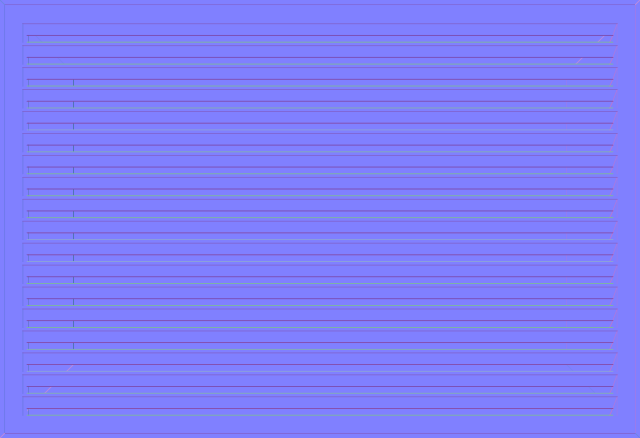
This texture map is drawn by a Shadertoy shader. Its source:

```glsl
// Tangent-space normal map of a louvred vent: eighteen long slats in a bevelled frame.
// Thin tinted strokes mark each change of slope on a flat base; one slat is drawn
// in its own cell and repeated downwards, with a mitred inner frame seen in the slots.

const vec3 FLAT_BLUE   = vec3(0.50, 0.50, 1.00);
const vec3 CREST       = vec3(0.50, 0.39, 0.81);
const vec3 SLOT_MAROON = vec3(0.50, 0.28, 0.65);
const vec3 LIP_GREEN   = vec3(0.49, 0.74, 0.58);
const vec3 LIP_PALE    = vec3(0.56, 0.65, 0.83);
const vec3 EDGE_LEFT   = vec3(0.38, 0.46, 0.85);
const vec3 EDGE_RIGHT  = vec3(0.74, 0.46, 0.82);
const vec3 POST_TEAL   = vec3(0.28, 0.44, 0.66);

// All lengths are fractions of the canvas height, measured from the top left.
const float SLATS = 18.0;
const float PITCH = 0.0501;
const float FIRST_SLAT = 0.0542;
const float SLOT_TOP = 0.0266;
const float SLOT_BOTTOM = 0.0420;
const float SLAT_INSET = 0.0523;
const float SLOT_INSET = 0.0620;
const float BEVEL = 0.0105;
const float INNER_FRAME = 0.1680;
const float LINE_WIDTH = 0.0019;

float hash(float n) {
    return fract(sin(n * 12.9898) * 43758.5453);
}

// Share of a pixel covered by a stroke whose centre lies at distance d.
float strokeCoverage(float d, float width, float pixel) {
    float low = max(d - 0.5 * pixel, -0.5 * width);
    float high = min(d + 0.5 * pixel, 0.5 * width);
    return clamp((high - low) / pixel, 0.0, 1.0);
}

float segmentStroke(vec2 p, vec2 a, vec2 b, float pixel) {
    vec2 ap = p - a, ab = b - a;
    float t = clamp(dot(ap, ab) / dot(ab, ab), 0.0, 1.0);
    return strokeCoverage(length(ap - ab * t), LINE_WIDTH, pixel);
}

float band(float v, float low, float high, float pixel) {
    return clamp((v - low) / pixel + 0.5, 0.0, 1.0)
         * clamp((high - v) / pixel + 0.5, 0.0, 1.0);
}

// Outer bevel: four straight folds.
vec3 drawBevel(vec3 col, vec2 p, vec2 size, float pixel) {
    vec2 a = vec2(BEVEL), b = size - BEVEL;
    col = mix(col, EDGE_LEFT, 0.6 * segmentStroke(p, a, vec2(a.x, b.y), pixel));
    col = mix(col, EDGE_RIGHT, 0.5 * segmentStroke(p, vec2(b.x, a.y), b, pixel));
    col = mix(col, CREST, 0.8 * segmentStroke(p, a, vec2(b.x, a.y), pixel));
    return mix(col, CREST, segmentStroke(p, vec2(a.x, b.y), b, pixel));
}

// Corner mitres: short on the bevel, long on the inner frame inside the slots.
vec3 drawMitres(vec3 col, vec2 p, vec2 size, float slot, float pixel) {
    for (int k = 0; k < 4; k++) {
        vec2 side = vec2(k & 1, k >> 1);
        vec2 corner = side * size, inward = 1.0 - 2.0 * side;
        bool rising = side.x != side.y;
        vec3 tint = rising ? vec3(0.76, 0.55, 0.86) : vec3(0.42, 0.53, 0.88);
        float fold = segmentStroke(p, corner, corner + inward * BEVEL, pixel);
        float brace = segmentStroke(p, corner, corner + inward * INNER_FRAME, pixel);
        col = mix(col, tint, max(fold, brace * slot * (rising ? 0.9 : 0.45)));
    }
    return col;
}

// Upright edges of the inner frame, glimpsed through the slots.
vec3 drawPosts(vec3 col, vec2 p, vec2 size, float slot, float pixel) {
    float shown = slot * band(p.y, INNER_FRAME, size.y - INNER_FRAME, pixel);
    float left = strokeCoverage(p.x - INNER_FRAME, LINE_WIDTH, pixel);
    float right = strokeCoverage(p.x - size.x + INNER_FRAME, LINE_WIDTH, pixel);
    col = mix(col, POST_TEAL, left * shown);
    return mix(col, EDGE_RIGHT, 0.3 * right * shown);
}

// One slat; q.y runs down from its crest.
vec3 drawSlat(vec3 col, vec2 q, float width, float index, float pixel) {
    float left = SLAT_INSET, right = width - SLAT_INSET;
    float slotLeft = SLOT_INSET, slotRight = width - SLOT_INSET;

    // Ends: upright at the left, raked at the right.
    vec2 rake = vec2(slotRight, SLOT_TOP);
    vec2 foot = vec2(slotRight - 0.007, SLOT_BOTTOM);
    col = mix(col, EDGE_LEFT, 0.7 * segmentStroke(q, vec2(left, 0.0), vec2(left, SLOT_BOTTOM), pixel));
    col = mix(col, POST_TEAL, 0.5 * segmentStroke(q, vec2(slotLeft + 0.003, SLOT_TOP), vec2(slotLeft + 0.003, SLOT_BOTTOM), pixel));
    col = mix(col, EDGE_RIGHT, 0.4 * segmentStroke(q, vec2(right, 0.0), vec2(right, SLOT_BOTTOM), pixel));
    col = mix(col, EDGE_RIGHT, 0.7 * segmentStroke(q, vec2(right, 0.0), rake, pixel));
    col = mix(col, EDGE_RIGHT, segmentStroke(q, rake, foot, pixel));

    // Long folds; the lip drifts between green and pale down the stack.
    float pale = smoothstep(0.1, 0.9, cos(6.28318 * (index - 4.0) / 5.5));
    vec3 lip = mix(LIP_GREEN, LIP_PALE, pale);
    vec3 maroon = SLOT_MAROON + vec3(0.06, 0.0, -0.04) * (hash(index + 1.0) - 0.5);
    col = mix(col, CREST, segmentStroke(q, vec2(left, 0.0), vec2(right, 0.0), pixel));
    col = mix(col, maroon, segmentStroke(q, vec2(slotLeft, SLOT_TOP), rake, pixel));
    return mix(col, lip, segmentStroke(q, vec2(slotLeft, SLOT_BOTTOM), vec2(slotRight, SLOT_BOTTOM), pixel));
}

void mainImage(out vec4 fragColor, in vec2 fragCoord) {
    float pixel = 1.0 / iResolution.y;
    vec2 size = vec2(iResolution.x * pixel, 1.0);
    vec2 p = vec2(fragCoord.x * pixel, 1.0 - fragCoord.y * pixel);

    // Slat cell, with a margin above the crest so its stroke stays whole.
    float index = clamp(floor((p.y - FIRST_SLAT + 0.004) / PITCH), 0.0, SLATS - 1.0);
    vec2 q = vec2(p.x, p.y - FIRST_SLAT - index * PITCH);
    float slot = band(q.y, SLOT_TOP, SLOT_BOTTOM, pixel)
               * band(p.x, SLOT_INSET, size.x - SLOT_INSET, pixel);

    vec3 col = drawBevel(FLAT_BLUE, p, size, pixel);
    col = drawMitres(col, p, size, slot, pixel);
    col = drawPosts(col, p, size, slot, pixel);
    fragColor = vec4(drawSlat(col, q, size.x, index, pixel), 1.0);
}
```
